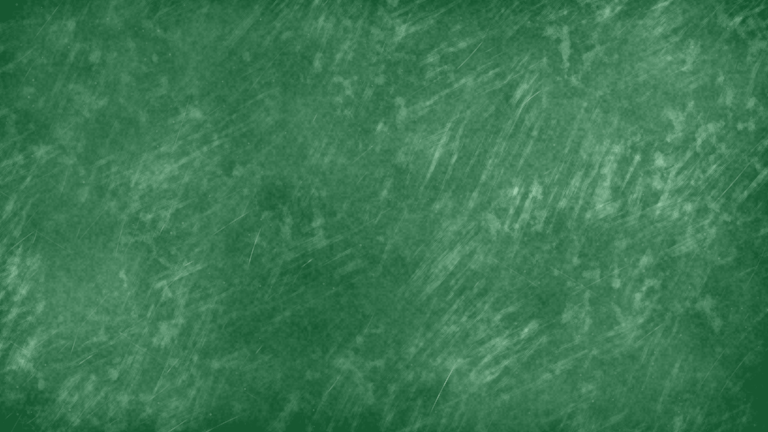
Write a Shadertoy shader that draws this texture.

```glsl
// Worn green chalkboard with cloudy dust, diagonal wipe marks and fine scratches
float hash(vec2 p) {
    vec3 q = fract(p.xyx * vec3(0.1031, 0.1030, 0.0973));
    q += dot(q, q.yzx + 33.33);
    return fract((q.x + q.y) * q.z);
}

float noise(vec2 p) {
    vec2 cell = floor(p), f = fract(p);
    f = f * f * (3.0 - 2.0 * f);
    return mix(mix(hash(cell), hash(cell + vec2(1, 0)), f.x),
               mix(hash(cell + vec2(0, 1)), hash(cell + vec2(1, 1)), f.x), f.y);
}

float fbm(vec2 p) {
    float sum = 0.0, gain = 0.5;
    for (int i = 0; i < 5; i++) {
        sum += gain * noise(p);
        p = mat2(0.8, 0.6, -0.6, 0.8) * p * 2.03 + 17.3;
        gain *= 0.5;
    }
    return sum / 0.97;
}

// Coordinates along and across a direction
vec2 along(vec2 p, float angle) {
    vec2 dir = vec2(cos(angle), sin(angle));
    return vec2(dot(p, dir), dot(p, vec2(-dir.y, dir.x)));
}

float blob(vec2 p, vec2 center, float radius) {
    vec2 d = (p - center) / radius;
    return exp(-dot(d, d));
}

// Directional smears, broken up by a patchy mask and chalk grain
float wipes(vec2 p, float angle, float seed) {
    vec2 q = along(p + 0.02 * noise(p * 5.0), angle);
    float streak = smoothstep(0.46, 0.8, fbm(q * vec2(10.0, 75.0) + seed));
    float patches = smoothstep(0.42, 0.7, fbm(p * 5.0 + seed));
    return streak * patches * (0.5 + noise(p * 110.0 + seed));
}

// Thin, slightly bowed lines with tapering ends
float scratches(vec2 p, float aspect, float pixel) {
    float sum = 0.0;
    for (int i = 0; i < 130; i++) {
        float id = float(i);
        vec2 center = vec2(hash(vec2(id, 1.7)) * aspect, hash(vec2(id, 5.3)));
        if (i % 4 == 0) center *= vec2(0.27, 0.5);
        float angle = 0.9 + 0.85 * (hash(vec2(id, 9.1)) - 0.5);
        if (i % 11 == 0) angle = -0.55;
        float halfLength = mix(0.015, 0.1, pow(hash(vec2(id, 13.9)), 2.0));
        vec2 q = along(p - center, angle);
        float s = q.x / halfLength;
        q.y += (hash(vec2(id, 21.3)) - 0.5) * 0.15 * halfLength * s * s;
        float width = 0.0013 + 0.6 * pixel;
        float line = 1.0 - smoothstep(0.2 * width, width, abs(q.y));
        float strength = 0.13 + 0.5 * pow(hash(vec2(id, 31.7)), 7.0);
        float wear = 0.3 + 0.7 * noise(vec2(q.x * 90.0, id));
        sum += line * strength * wear * (1.0 - smoothstep(0.4, 1.0, abs(s)));
    }
    return min(sum, 0.8);
}

// Round dust specks scattered one per cell
float specks(vec2 p, float cells, float pixel) {
    vec2 id = floor(p * cells);
    vec2 center = (id + 0.25 + 0.5 * vec2(hash(id + 3.1), hash(id + 8.7))) / cells;
    float radius = 0.0008 + 0.0014 * hash(id + 14.2);
    float disc = 1.0 - smoothstep(radius - 0.5 * pixel, radius + pixel, length(p - center));
    return disc * pow(hash(id + 41.0), 8.0);
}

void mainImage(out vec4 fragColor, in vec2 fragCoord) {
    vec2 p = fragCoord / iResolution.y;
    float aspect = iResolution.x / iResolution.y;
    float pixel = 1.0 / iResolution.y;

    // Broad light and dark areas of the board
    float dusty = blob(p, vec2(0.82 * aspect, 0.68), 0.5)
                + 0.75 * blob(p, vec2(0.1 * aspect, 0.27), 0.27)
                + 0.5 * blob(p, vec2(0.5 * aspect, 0.6), 0.4);
    float tone = 0.203 + 0.075 * dusty;
    tone -= 0.035 * blob(p, vec2(0.36 * aspect, 0.22), 0.25);
    tone += 0.17 * (fbm(p * 2.6 + 4.0) - 0.5);
    tone += 0.13 * (fbm(p * vec2(11.0, 13.0) + 9.0) - 0.5);

    // Darker rim
    vec2 edge = min(p, vec2(aspect, 1.0) - p);
    tone -= 0.085 * exp(-edge.x * 11.0) + 0.09 * exp(-edge.y * 17.0);

    // Chalk residue: smears, mottled dust and grain
    float residue = 0.4 + 0.6 * dusty;
    tone += 0.16 * residue * (wipes(p, 0.85, 2.0) + wipes(p, 0.45, 31.0) + wipes(p, 1.15, 57.0));
    float mottle = smoothstep(0.5, 0.78, fbm(p * vec2(42.0, 38.0) + 70.0));
    tone += 0.17 * mottle * residue * smoothstep(0.32, 0.62, fbm(p * 6.0 + 12.0));
    float grain = 0.06 * (noise(p * 120.0) - 0.5) + 0.055 * (noise(p * 230.0) - 0.5);
    tone += grain * (0.6 + 0.6 * residue);

    // Map tone to board green, then draw the crisp chalk marks
    tone = max(tone, 0.09);
    vec3 color = vec3(0.13, 0.38, 0.23) + (tone - 0.13) * vec3(1.0, 0.87, 0.91);
    float marks = scratches(p, aspect, pixel) + 0.3 * specks(p, 34.0, pixel);
    color = mix(color, vec3(0.66, 0.79, 0.69), min(marks, 0.85));
    fragColor = vec4(color, 1.0);
}
```
